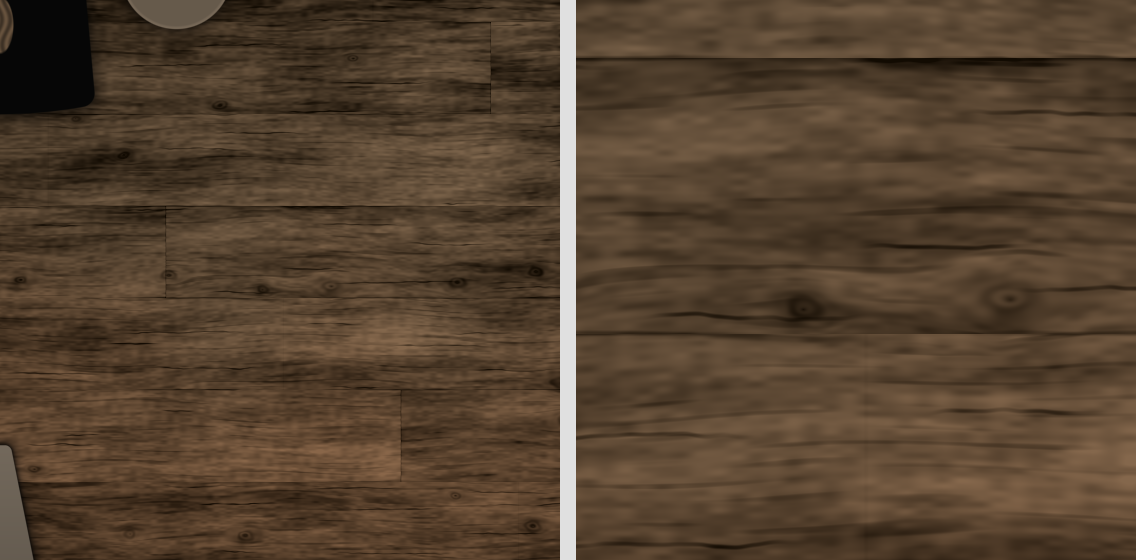
Left: the whole. Right: its middle third, enlarged.
A three.js fragment shader for this texture:

```glsl
varying vec2 vUv;

// Wood tones: dark grain, and the step up to pale grain
const vec3 WOOD_DARK = vec3(0.18, 0.13, 0.08);
const vec3 WOOD_RANGE = vec3(0.27, 0.22, 0.18);
const vec3 WARM_TINT = vec3(1.04, 0.99, 0.94);
const vec3 COOL_TINT = vec3(0.97, 1.0, 1.0);
const float BASE_TONE = 0.54;

// Objects at the border
const vec3 SEAT_BLACK = vec3(0.022, 0.024, 0.022);
const vec3 CUP_GREY = vec3(0.42, 0.37, 0.31);
const vec3 PANEL_GREY = vec3(0.44, 0.40, 0.35);
const vec3 CLOTH_TAN = vec3(0.40, 0.32, 0.24);

// Layout, in canvas units
const float PLANK_HEIGHT = 0.164;
const float PLANK_OFFSET = 0.14;
const float EDGE = 0.0015;
const vec2 KNOT_CELL = vec2(0.18, 0.14);
const vec2 KNOT_SIZE = vec2(0.023, 0.014);
const float KNOT_CHANCE = 0.42;
const vec2 CRACK_CELL = vec2(0.27, 0.036);
const float CRACK_CHANCE = 0.36;

float hash(vec2 p) {
  return fract(sin(dot(p, vec2(127.1, 311.7))) * 43758.5);
}

// Smooth noise centred on zero
float noise(vec2 p) {
  vec2 i = floor(p), f = fract(p);
  f = f * f * (3.0 - 2.0 * f);
  float low = mix(hash(i), hash(i + vec2(1.0, 0.0)), f.x);
  float high = mix(hash(i + vec2(0.0, 1.0)), hash(i + 1.0), f.x);
  return mix(low, high, f.y) - 0.5;
}

// Cellular knots: x bends the grain, y darkens it
vec2 knots(vec2 p) {
  vec2 cell = floor(p / KNOT_CELL), result = vec2(0.0);
  for (int j = -1; j <= 1; j++) {
    for (int i = -1; i <= 1; i++) {
      vec2 id = cell + vec2(float(i), float(j));
      float present = step(hash(id + 5.3), KNOT_CHANCE);
      vec2 centre = (id + 0.15 + 0.7 * vec2(hash(id), hash(id + 9.1))) * KNOT_CELL;
      vec2 offset = p - centre;
      float d = length(offset / (KNOT_SIZE * mix(0.4, 1.0, hash(id + 2.7))));
      d += 0.6 * noise(p * vec2(60.0, 110.0));
      float rings = (0.5 + 0.5 * cos(d * 8.0)) * exp(-d * d * 1.3);
      result.x -= present * 0.6 * offset.y * exp(-d * d * 0.25);
      result.y += present * (0.5 * rings + 0.32 * exp(-d * d * 0.6));
    }
  }
  return result;
}

// Thin broken cracks along the grain, staggered and tapered
float cracks(vec2 p) {
  float line = floor(p.y / CRACK_CELL.y);
  p.x += CRACK_CELL.x * hash(vec2(line, 6.1));
  vec2 cell = floor(p / CRACK_CELL), local = fract(p / CRACK_CELL) - 0.5;
  float present = step(hash(cell + 3.9), CRACK_CHANCE);
  float reach = mix(0.12, 0.48, hash(cell + 1.7));
  float y = (local.y - 0.6 * (hash(cell) - 0.5)) * CRACK_CELL.y;
  y += 0.0035 * noise(vec2(p.x * 28.0, line)) + 0.0015 * noise(vec2(p.x * 90.0, line));
  y += 0.03 * (hash(cell + 8.8) - 0.5) * local.x * CRACK_CELL.x;
  float taper = 1.0 - smoothstep(0.5 * reach, reach, abs(local.x));
  float broken = clamp(0.8 + 1.2 * noise(vec2(p.x * 60.0, line + 0.5)), 0.0, 1.0);
  return present * taper * broken * (1.0 - smoothstep(0.0003, 0.002, abs(y)));
}

vec3 woodFloor(vec2 uv) {
  // Planks, with butt joints that show only on some rows
  float rowPos = (uv.y - PLANK_OFFSET) / PLANK_HEIGHT;
  float row = floor(rowPos);
  float joint = uv.x - fract(0.716 + 0.79 * row);
  float jointShows = step(0.5, fract(0.5 * row + 0.75)) * 0.7 + 0.15;
  float plank = hash(vec2(row, step(0.0, joint) * step(0.5, jointShows)) + 4.2);
  float seam = (0.5 - abs(fract(rowPos) - 0.5)) * PLANK_HEIGHT;
  seam += 0.0015 * noise(vec2(uv.x * 30.0, row));

  // Grain, from broad bands to fine fibres
  vec2 knot = knots(uv);
  vec2 g = uv + vec2(plank * 7.0, plank * 3.0);
  g.y += knot.x + 0.004 * sin(g.x * 9.0) + 0.002 * sin(g.x * 23.0 + g.y * 40.0);
  float tone = BASE_TONE + 0.1 * (plank - 0.5);
  tone += 0.52 * noise(g * vec2(1.8, 17.0)) + 0.34 * noise(g * vec2(9.0, 26.0));
  tone += 0.42 * noise(g * vec2(7.0, 75.0)) + 0.34 * noise(g * vec2(22.0, 170.0));
  tone += 0.34 * noise(g * vec2(90.0, 270.0)) + 0.2 * noise(g * vec2(40.0, 60.0));
  tone -= 0.3 * smoothstep(0.16, 0.42, noise(g * vec2(13.0, 210.0)));

  // Ragged dark streaks, strongest near the top
  float streak = smoothstep(0.08, 0.36, noise(g * vec2(3.5, 36.0)) + 0.45 * noise(g * vec2(18.0, 120.0)));
  tone -= streak * mix(0.14, 0.34, smoothstep(0.4, 0.9, uv.y));

  // Knots, cracks, seams and uneven light
  float seamShows = smoothstep(-0.15, 0.3, noise(vec2(uv.x * 6.0, row + 0.5)));
  tone -= knot.y + 0.62 * cracks(uv);
  tone -= 0.45 * seamShows * (1.0 - smoothstep(0.0003, 0.0025, abs(seam)));
  tone -= 0.3 * jointShows * (1.0 - smoothstep(0.0003, 0.002, abs(joint)));
  tone += 0.14 - 0.42 * dot(uv - vec2(0.62, 0.32), uv - vec2(0.62, 0.32)) - 0.06 * uv.y;
  vec3 wood = WOOD_DARK + WOOD_RANGE * clamp(tone, -0.4, 1.25);
  return wood * mix(WARM_TINT, COOL_TINT, smoothstep(0.1, 0.7, uv.y + 0.2 * noise(uv * 5.0)));
}

float roundBox(vec2 p, vec2 halfSize, float radius) {
  vec2 q = abs(p) - halfSize + radius;
  return length(max(q, 0.0)) + min(max(q.x, q.y), 0.0) - radius;
}

float cover(float d) { return 1.0 - smoothstep(-EDGE, EDGE, d); }

float shadow(float d, float width) { return exp(-max(d, 0.0) / width); }

void main() {
  vec2 uv = vUv;
  vec3 color = woodFloor(uv);

  // Shapes cut off by the border
  float seat = roundBox(vec2(uv.x - 0.09 * (1.0 - uv.y), uv.y - 1.0 - 0.6 * uv.x * uv.x), vec2(0.154, 0.204), 0.022);
  float cup = length(uv - vec2(0.315, 1.047)) - 0.099;
  float panel = roundBox(vec2(uv.x + 0.2 * uv.y, uv.y), vec2(0.06, 0.205), 0.01);
  float cloth = (length((uv - vec2(0.0, 0.955)) / vec2(0.024, 0.05)) - 1.0) * 0.024;

  // Soft shadows, then the objects themselves
  color *= (1.0 - 0.45 * shadow(seat, 0.012)) * (1.0 - 0.4 * shadow(cup, 0.008));
  color *= 1.0 - 0.8 * shadow(panel, 0.007);
  color = mix(color, SEAT_BLACK, cover(seat));
  float rim = smoothstep(-0.007, -0.002, cup);
  color = mix(color, CUP_GREY * (0.95 + 0.15 * rim), cover(cup));
  color = mix(color, PANEL_GREY * (0.9 + 0.6 * uv.y), cover(panel));
  float folds = 0.8 + 0.2 * sin(uv.x * 420.0 + 3.0 * sin(uv.y * 70.0));
  color = mix(color, CLOTH_TAN * folds, cover(cloth));

  gl_FragColor = vec4(color, 1.0);
}
```
